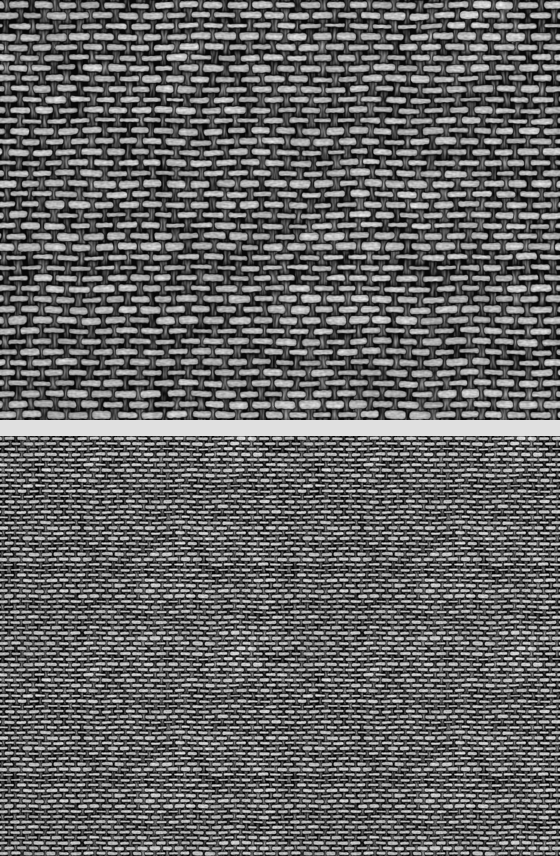
Top, the tile; bottom, the same tile 2 across and 2 down.
This texture is drawn by a Shadertoy shader. Its source:

```glsl
// Coarse plain-weave cloth: pale slubby weft dashes over dim, fibrous warp threads.

const vec2 THREADS = vec2(46.0, 40.0);   // warp threads across, weft rows down
const vec2 CELL = vec2(1.16, 1.0);       // proportions of one crossing
const vec3 GAP_COLOR = vec3(0.03);
const vec3 WARP_COLOR = vec3(0.43);
const vec3 WEFT_EDGE = vec3(0.36);
const vec3 WEFT_CROWN = vec3(0.73);

// Integer hash of a lattice point, 0 to 1
float hash(vec2 cell, float seed) {
    uvec2 c = uvec2(cell + 0.5);
    uint h = c.x * 73856093u ^ c.y * 19349663u ^ uint(seed) * 83492791u;
    h = (h ^ (h >> 16)) * 73244475u;
    h = (h ^ (h >> 15)) * 73244475u;
    return float((h ^ (h >> 16)) & 65535u) / 65535.0;
}

// Signed variation around zero, -1 to 1
float vary(vec2 cell, float seed) {
    return 2.0 * hash(cell, seed) - 1.0;
}

float cornerSlope(vec2 corner, vec2 offset, vec2 period, float seed) {
    float angle = 6.2832 * hash(mod(corner, period), seed);
    return dot(vec2(cos(angle), sin(angle)), offset);
}

// Gradient noise that wraps after a whole number of lattice cells
float wrapNoise(vec2 uv, vec2 period, float seed) {
    vec2 p = uv * period;
    vec2 i = floor(p);
    vec2 f = p - i;
    vec2 s = f * f * f * (f * (f * 6.0 - 15.0) + 10.0);
    vec2 e = vec2(1.0, 0.0);
    float low = mix(cornerSlope(i, f, period, seed),
                    cornerSlope(i + e.xy, f - e.xy, period, seed), s.x);
    float high = mix(cornerSlope(i + e.yx, f - e.yx, period, seed),
                     cornerSlope(i + e.xx, f - e.xx, period, seed), s.x);
    return 1.4 * mix(low, high, s.y);
}

float roundedBox(vec2 p, vec2 halfSize, float radius) {
    vec2 q = abs(p) - halfSize + radius;
    return length(max(q, 0.0)) + min(max(q.x, q.y), 0.0) - radius;
}

// Vertical thread with streaky strands, raised where it crosses over the weft
vec3 warpThread(vec2 p, vec2 uv, float soft) {
    vec2 cell = floor(p);
    vec2 local = p - cell - 0.5;
    float column = mod(cell.x, THREADS.x);
    float over = mod(cell.x + cell.y, 2.0);
    float drift = wrapNoise(vec2((column + 0.5) / THREADS.x, uv.y), THREADS, 1.0);
    float body = wrapNoise(vec2((column + 0.5) / THREADS.x, uv.y), vec2(THREADS.x, 10.0), 2.0);
    float halfWidth = 0.31 + 0.06 * vary(vec2(column, 0.0), 3.0) + 0.10 * body;
    float x = local.x + 0.12 * drift;
    float cover = 1.0 - smoothstep(-soft, soft, abs(x) - halfWidth);
    float strands = wrapNoise(uv, THREADS * vec2(5.0, 1.0), 4.0);
    float lift = 0.68 + (over - 0.5) * 0.64 * cos(3.1416 * local.y);
    float light = lift * (0.85 + 0.75 * strands + 0.3 * body);
    return mix(GAP_COLOR, WARP_COLOR * max(light, 0.08), cover);
}

// Visible weft float: xy = offset from its centre, zw = its wrapped cell
vec4 weftCell(vec2 p) {
    float row = floor(p.y);
    float x = mod(p.x + 0.5 - row, 2.0) - 1.0;
    float column = round(p.x - 0.5 - x);
    return vec4(x, p.y - row - 0.5, mod(vec2(column, row), THREADS));
}

vec3 addWeft(vec3 base, vec2 p, vec2 uv, float soft) {
    vec4 weft = weftCell(p);
    vec2 id = weft.zw;
    vec2 local = weft.xy - vec2(0.06, 0.04) * vec2(vary(id, 5.0), vary(id, 6.0));

    // Slubs: thickness changes by row, along the row and by float
    float slub = wrapNoise(vec2(uv.x, (id.y + 0.5) / THREADS.y), vec2(16.0, THREADS.y), 7.0);
    float rowSize = vary(vec2(0.0, id.y), 8.0);
    float halfHeight = 0.29 + 0.055 * rowSize + 0.09 * slub + 0.035 * vary(id, 9.0);
    halfHeight = clamp(halfHeight, 0.15, 0.43);
    float halfLength = 0.79 + 0.07 * vary(id, 10.0) + 0.06 * slub;
    float fray = 0.06 * wrapNoise(uv, THREADS * vec2(3.0, 2.0), 11.0);
    float edge = roundedBox(local * CELL, vec2(halfLength, halfHeight) * CELL, halfHeight * 0.8) + fray;

    // Rounded shading with fine fibres along the thread
    float across = local.y / halfHeight;
    float along = local.x / halfLength;
    float crown = clamp(1.08 - 0.6 * across * across - 0.3 * pow(along, 4.0), 0.0, 1.0);
    float fibres = wrapNoise(uv, THREADS * vec2(2.0, 5.0), 12.0);
    float fuzz = wrapNoise(uv, THREADS * 4.0, 13.0);
    vec3 thread = mix(WEFT_EDGE, WEFT_CROWN, crown) * (1.0 + 0.13 * fibres + 0.10 * fuzz);
    thread *= 1.0 + 0.06 * vary(id, 14.0) + 0.08 * slub;

    float shadow = mix(0.35, 1.0, smoothstep(0.0, 0.24, edge));
    return mix(base * shadow, thread, 1.0 - smoothstep(-soft, soft, edge));
}

void mainImage(out vec4 fragColor, in vec2 fragCoord) {
    vec2 uv = fragCoord / iResolution.xy;
    float soft = 0.05 + 0.5 * THREADS.y / iResolution.y;

    // Gentle bend of the whole weave
    vec2 bend = vec2(wrapNoise(uv, vec2(8.0, 6.0), 15.0), wrapNoise(uv, vec2(10.0, 8.0), 16.0));
    vec2 p = uv * THREADS + bend * vec2(0.30, 0.16);

    vec3 color = addWeft(warpThread(p, uv, soft), p, uv, soft);

    // Broad wear and faint lint
    float wear = wrapNoise(uv, vec2(4.0, 3.0), 17.0);
    float lint = smoothstep(0.35, 0.8, wrapNoise(uv, vec2(32.0, 24.0), 18.0));
    color = color * (1.0 + 0.08 * wear) + 0.06 * lint;
    fragColor = vec4(clamp(color, 0.0, 1.0), 1.0);
}
```
